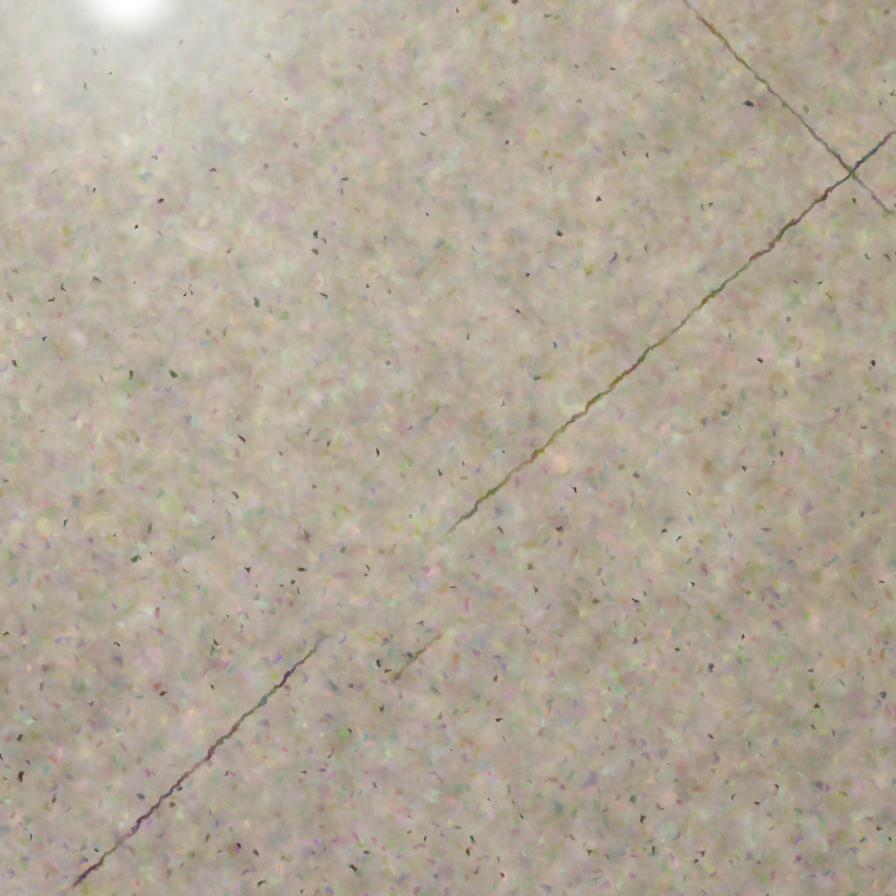
A three.js fragment shader for this texture:

```glsl
// Polished beige stone floor: layered sines mottle a warm base, cellular
// blotches, tinted flecks and rounded dark specks are scattered over it,
// then thin worn seams and one blurred lamp reflection are laid on top.
varying vec2 vUv;

vec3 hash3(vec2 cell, float seed) {
  vec3 p = fract(vec3(cell.xyx + seed * 1.7) * vec3(0.1031, 0.1030, 0.0973));
  p += dot(p, p.yxz + 33.33);
  return fract((p.xxy + p.yzz) * p.zyx);
}

// Layered sines, mostly within -0.6 to 0.6
float waves(vec2 p) {
  float sum = 0.0;
  float amp = 0.5;
  for (int i = 0; i < 4; i++) {
    sum += amp * sin(p.x + 1.7 * sin(p.y * 0.8)) * cos(p.y + 1.3 * sin(p.x * 0.7));
    p = mat2(1.5, 1.1, -1.1, 1.5) * p + 2.3;
    amp *= 0.65;
  }
  return sum;
}

// Soft slanted ovals, one per cell: xyz = random traits, w = coverage
vec4 grains(vec2 uv, float cells, float share, float radius, float seed) {
  vec2 p = uv * cells;
  vec4 best = vec4(0.0);
  for (int y = -1; y <= 1; y++) {
    for (int x = -1; x <= 1; x++) {
      vec2 cell = floor(p) + vec2(float(x), float(y));
      vec3 place = hash3(cell, seed);
      vec3 trait = hash3(cell, seed + 19.0);
      vec2 d = p - cell - place.xy;
      float angle = (trait.z - 0.4) * 2.4;
      d = mat2(cos(angle), -sin(angle), sin(angle), cos(angle)) * d;
      d /= radius * mix(0.55, 1.0, fract(trait.x * 7.0));
      d.x += 0.2 * sin(d.y * 2.5 + trait.x * 6.3);
      float edge = length(d / vec2(0.75, 1.2));
      float cover = (1.0 - smoothstep(0.1, 1.1, edge)) * step(place.z, share);
      if (cover > best.w) best = vec4(trait, cover);
    }
  }
  return best;
}

// Hue offset around zero, to be added to the stone
vec3 tint(float hue) {
  return 0.5 * cos(6.2832 * (hue - vec3(0.0, 0.33, 0.67)));
}

// Thin worn joint between two points, fading at both ends
float seam(vec2 uv, vec2 a, vec2 b, float halfWidth) {
  vec2 along = b - a;
  float t = clamp(dot(uv - a, along) / dot(along, along), 0.0, 1.0);
  float d = length(uv - a - along * t);
  float ends = smoothstep(0.0, 0.15, t) * (1.0 - smoothstep(0.88, 1.0, t));
  return (1.0 - smoothstep(0.0, halfWidth * 2.0, d)) * ends;
}

void main() {
  vec2 uv = vUv;
  vec2 warped = uv + 0.004 * vec2(waves(uv * 110.0), waves(uv.yx * 110.0 + 5.0));
  float busy = mix(1.25, 0.75, smoothstep(0.2, 0.8, uv.y));

  // Warm base: greyer below, browner at right, lighter around the lamp
  vec3 color = mix(vec3(0.665, 0.622, 0.573), vec3(0.705, 0.664, 0.598), smoothstep(0.0, 0.55, uv.y));
  color -= vec3(0.028, 0.028, 0.04) * smoothstep(0.45, 1.0, uv.x);
  float lampDistance = distance(uv, vec2(0.12, 1.0));
  color += vec3(0.055, 0.062, 0.07) * exp(-5.0 * lampDistance * lampDistance);

  // Cloudy light and dark mottling, with a weaker drift of hue
  color += 0.035 * waves(uv * 13.0) + 0.055 * waves(uv * 58.0 + 3.0) + 0.035 * waves(warped * 140.0);
  vec3 drift = vec3(waves(warped * 75.0), waves(warped * 75.0 + 31.0), waves(warped * 75.0 + 67.0));
  color += drift * vec3(0.025, 0.018, 0.04);

  // Broad faint blotches, then smaller tinted flecks
  vec4 blotch = grains(warped, 36.0, 0.75, 0.6, 3.0);
  color += blotch.w * (0.06 * tint(blotch.x) + 0.11 * (blotch.y - 0.5));
  vec4 fleck = grains(warped, 66.0, 0.5, 0.52, 11.0);
  color += fleck.w * busy * (0.085 * tint(fleck.x) + 0.14 * (fleck.y - 0.6));
  vec4 olive = grains(warped, 44.0, 0.1, 0.44, 29.0);
  color += olive.w * vec3(-0.05, -0.04, -0.16) * (0.4 + 0.6 * olive.x);
  vec4 vivid = grains(warped, 75.0, 0.06 * busy, 0.46, 41.0);
  color += vivid.w * busy * (0.17 * tint(vivid.x) - 0.05);

  // Small dark specks, a few almost black
  vec4 speck = grains(warped, 72.0, 0.07 * busy, 0.4, 53.0);
  vec3 speckColor = vec3(0.27, 0.25, 0.20) + 0.12 * tint(speck.x);
  color = mix(color, speckColor, speck.w * mix(0.25, 1.0, speck.y * speck.y));

  // Diagonal joints, olive in the middle and darker near the corners
  float joint = seam(warped, vec2(0.46, 0.37), vec2(1.08, 0.925), 0.0021);
  joint = max(joint, seam(warped, vec2(0.38, 0.305), vec2(0.06, -0.013), 0.0021));
  joint = max(joint, 0.8 * seam(warped, vec2(0.435, 0.235), vec2(0.495, 0.297), 0.002));
  joint = max(joint, 0.8 * seam(warped, vec2(0.72, 1.045), vec2(1.01, 0.745), 0.0021));
  float oliveZone = 1.0 - smoothstep(0.08, 0.3, abs(uv.x - 0.66));
  vec3 jointColor = mix(vec3(0.33, 0.30, 0.28), vec3(0.45, 0.39, 0.24), oliveZone);
  jointColor += 0.12 * tint(waves(uv * 30.0));
  color = mix(color, jointColor, joint * clamp(0.7 + 0.6 * waves(uv * 60.0), 0.3, 1.0));

  // Lamp reflection: wide haze and burnt-out core
  float r = length((uv - vec2(0.142, 1.005)) * vec2(0.85, 1.1));
  color = mix(color, vec3(0.85, 0.86, 0.84), 0.8 * exp(-r * r * 38.0));
  color = mix(color, vec3(1.0), 1.0 - smoothstep(0.012, 0.06, r));

  gl_FragColor = vec4(clamp(color, 0.0, 1.0), 1.0);
}
```
